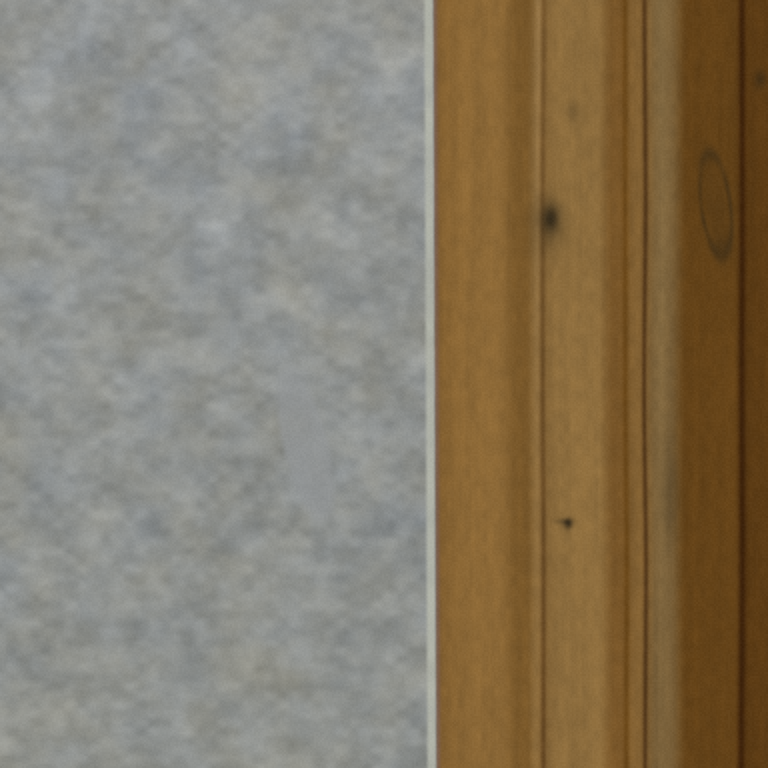
Give the GLSL for this texture, as a WebGL 1 fragment shader.

```glsl
precision highp float;
// Mottled grey wall beside a moulded, knotted pine door frame.
uniform vec2 u_resolution;

float hash(vec2 p) {
  vec3 q = fract(vec3(p.xyx) * 0.1031);
  q += dot(q, q.yzx + 33.33);
  return fract((q.x + q.y) * q.z);
}

float noise(vec2 p) {
  vec2 i = floor(p), f = fract(p);
  f = f * f * (3.0 - 2.0 * f);
  return mix(mix(hash(i), hash(i + vec2(1.0, 0.0)), f.x),
             mix(hash(i + vec2(0.0, 1.0)), hash(i + 1.0), f.x), f.y);
}

float fbm(vec2 p) {
  float sum = 0.0, amp = 0.5;
  for (int i = 0; i < 4; i++) {
    sum += amp * noise(p);
    p = p * 2.03 + 17.3;
    amp *= 0.55;
  }
  return sum;
}

// Soft elliptical spot, 1 at its centre.
float spot(vec2 p, vec2 centre, vec2 size) {
  vec2 d = (p - centre) / size;
  return exp(-dot(d, d));
}

float line(float x, float centre, float width) {
  float d = (x - centre) / width;
  return exp(-d * d);
}

vec3 wall(vec2 p) {
  vec3 col = mix(vec3(0.545, 0.555, 0.54), vec3(0.57, 0.58, 0.575), p.y);
  // mottling: broad clouds, flecks and warm stains
  col += 0.13 * (fbm(p * vec2(24.0, 28.0)) - 0.51);
  col += 0.06 * (noise(p * vec2(65.0, 85.0) + 40.0) - 0.5);
  col += vec3(0.02, 0.008, -0.018) * (fbm(p * 16.0 + 70.0) - 0.45) * 2.0;
  // pale patches
  float pale = spot(p, vec2(0.285, 0.69), vec2(0.035, 0.027));
  pale += spot(p, vec2(0.39, 0.15), vec2(0.028, 0.022));
  pale += spot(p, vec2(0.06, 0.89), vec2(0.03, 0.025));
  pale += spot(p, vec2(0.15, 0.18), vec2(0.018, 0.03));
  pale += spot(p, vec2(0.235, 0.065), vec2(0.014, 0.025));
  col += pale * vec3(0.035, 0.037, 0.042);
  // smooth leaf-shaped scrape
  vec2 q = p - vec2(0.398, 0.42);
  q.x += q.y * 0.22;
  float leaf = length(q / vec2(0.032, 0.105));
  col = mix(col, vec3(0.575, 0.587, 0.592), 0.7 * (1.0 - smoothstep(0.75, 1.1, leaf)));
  return col;
}

vec3 wood(vec2 p) {
  float x = p.x + 0.003 * (noise(vec2(p.x * 20.0, p.y * 4.0)) - 0.5);
  // moulding profile, left to right
  vec3 col = mix(vec3(0.51, 0.375, 0.19), vec3(0.55, 0.41, 0.215), smoothstep(0.57, 0.62, x));
  col = mix(col, vec3(0.475, 0.345, 0.165), smoothstep(0.65, 0.675, x));
  col = mix(col, vec3(0.53, 0.405, 0.225), smoothstep(0.685, 0.697, x));
  col = mix(col, vec3(0.55, 0.425, 0.24), smoothstep(0.71, 0.73, x));
  col = mix(col, vec3(0.47, 0.335, 0.16), smoothstep(0.778, 0.8, x));
  col = mix(col, vec3(0.51, 0.38, 0.2), smoothstep(0.806, 0.83, x));
  col = mix(col, vec3(0.47, 0.37, 0.22), smoothstep(0.838, 0.855, x));
  col = mix(col, vec3(0.39, 0.26, 0.095), smoothstep(0.872, 0.895, x));
  col = mix(col, vec3(0.355, 0.23, 0.08), smoothstep(0.955, 0.972, x));
  // grooves and highlights
  col -= vec3(0.14, 0.13, 0.09) * line(x, 0.707, 0.004) * mix(1.0, 0.55, p.y);
  col -= vec3(0.17, 0.15, 0.09) * line(x, 0.84, 0.0035);
  col -= 0.07 * line(x, 0.815, 0.004);
  col -= vec3(0.12, 0.1, 0.04) * line(x, 0.966, 0.005);
  col += 0.05 * line(x, 0.7, 0.004) * p.y;
  col += vec3(0.05, 0.05, 0.04) * line(x, 0.862, 0.008) * (0.4 + 0.6 * p.y);
  // grain and speckle
  col *= 1.0 + 0.12 * (fbm(vec2(p.x * 95.0, p.y * 2.5)) - 0.5);
  col *= 1.0 + 0.07 * (noise(p * vec2(130.0, 70.0)) - 0.5);
  // dark knots
  float knot = 0.65 * spot(p, vec2(0.717, 0.716), vec2(0.011, 0.018));
  knot += 0.25 * spot(p, vec2(0.713, 0.705), vec2(0.024, 0.04));
  knot += 0.7 * spot(p, vec2(0.74, 0.318), vec2(0.006, 0.007));
  knot += 0.3 * spot(p, vec2(0.734, 0.321), vec2(0.012, 0.004));
  knot += 0.5 * spot(p, vec2(0.99, 0.897), vec2(0.008, 0.012));
  knot += 0.2 * spot(p, vec2(0.745, 0.855), vec2(0.009, 0.014));
  knot += 0.25 * spot(p, vec2(0.872, 0.36), vec2(0.012, 0.06));
  // tilted oval knot ring
  vec2 q = p - vec2(0.932, 0.733);
  q.x += q.y * 0.12;
  float oval = length(q / vec2(0.019, 0.066));
  knot += 0.33 * line(oval, 1.0, 0.17) * (0.65 + 0.7 * noise(p * 45.0));
  knot += 0.13 * (1.0 - smoothstep(0.5, 1.0, oval));
  knot += 0.2 * spot(p, vec2(0.938, 0.682), vec2(0.012, 0.012));
  return mix(col, vec3(0.17, 0.14, 0.09), clamp(knot, 0.0, 0.9));
}

void main() {
  vec2 p = gl_FragCoord.xy / u_resolution;
  float edge = p.x - mix(0.569, 0.565, p.y);
  vec3 col = mix(wall(p), wood(p), smoothstep(-0.002, 0.003, edge));
  // pale sealant bead and its purple fringe
  float bead = smoothstep(-0.016, -0.009, edge) * (1.0 - smoothstep(-0.004, 0.001, edge));
  col = mix(col, vec3(0.7, 0.71, 0.665), bead * (0.75 + 0.25 * noise(vec2(3.0, p.y * 40.0))));
  col = mix(col, vec3(0.47, 0.365, 0.33), 0.65 * line(edge, 0.002, 0.003));
  col += 0.02 * (hash(floor(p * 384.0)) - 0.5);
  gl_FragColor = vec4(clamp(col, 0.0, 1.0), 1.0);
}
```
